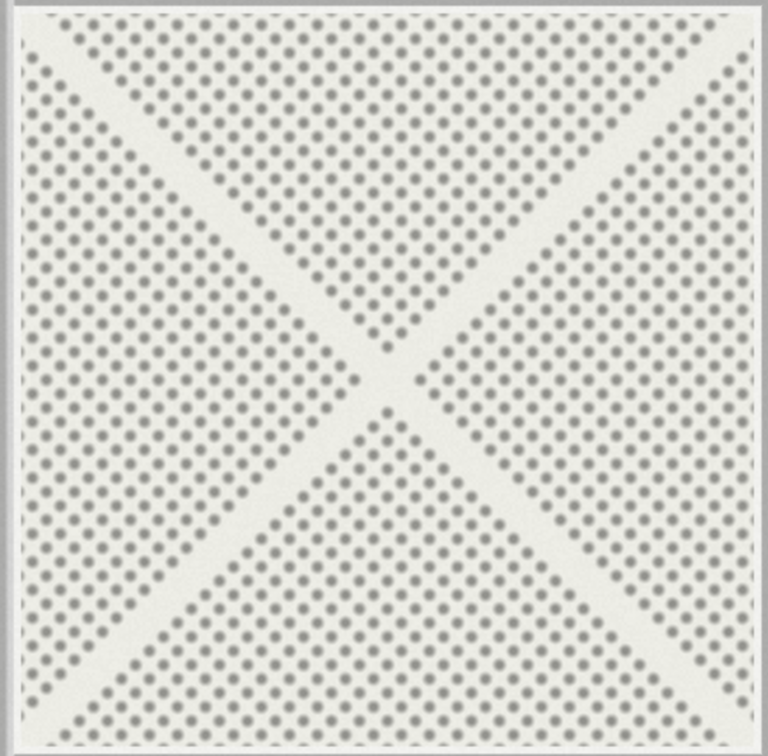
Write a WebGL 1 fragment shader that draws this pattern.

```glsl
precision highp float;
// Square perforated panel: four triangular fields of soft dots split by a plain diagonal cross.

uniform vec2 u_resolution;

// Lengths are in dot pitches; the canvas is ROWS pitches high.
#define ROWS 54.0
#define CENTER vec2(0.25, -0.14)
#define APEX_GAP 2.36
#define DOT_CORE 0.11
#define DOT_EDGE 0.65
#define FIELD_HALF 26.16
#define PANEL_HALF 26.72
#define GRAIN 0.022
#define PAPER vec3(0.925, 0.925, 0.897)
#define DOT_GREY vec3(0.565, 0.565, 0.545)
#define RIM_WHITE vec3(0.945, 0.945, 0.935)
#define FRAME_GREY vec3(0.67, 0.67, 0.665)

float hash(vec2 p) {
  vec3 q = fract(vec3(p.xyx) * 0.1031);
  q += dot(q, q.yzx + 33.33);
  return fract((q.x + q.y) * q.z);
}

float valueNoise(vec2 p) {
  vec2 cell = floor(p);
  vec2 f = smoothstep(0.0, 1.0, fract(p));
  float low = mix(hash(cell), hash(cell + vec2(1.0, 0.0)), f.x);
  float high = mix(hash(cell + vec2(0.0, 1.0)), hash(cell + 1.0), f.x);
  return mix(low, high, f.y);
}

// Distance to the nearest dot of a staggered wedge whose apex is at zero.
float wedgeDotDistance(float along, float across) {
  vec2 diagonal = 0.5 * vec2(along + across, along - across);
  vec2 nearest = max(floor(diagonal + 0.5), 0.0);
  return length(diagonal - nearest) * sqrt(2.0);
}

void main() {
  float unit = ROWS / u_resolution.y;
  vec2 p = (gl_FragCoord.xy - 0.5 * u_resolution) * unit - CENTER;
  float soft = max(0.12, unit);

  // Fold the four wedges into one.
  vec2 q = abs(p);
  float along = max(q.x, q.y);
  float across = min(q.x, q.y);

  // Dots, cut off at the border of the field
  float dotDistance = wedgeDotDistance(along - APEX_GAP, across);
  float ink = 1.0 - smoothstep(DOT_CORE, DOT_EDGE, dotDistance);
  float inField = 1.0 - smoothstep(FIELD_HALF - soft, FIELD_HALF + soft, along);
  vec3 color = mix(RIM_WHITE, PAPER, inField);
  color = mix(color, DOT_GREY, ink * inField);

  // Grey frame, with a lighter bevel on the left
  float bevel = smoothstep(-27.3 - soft, -27.1 + soft, p.x)
              * (1.0 - smoothstep(-26.8, -26.5, p.x));
  vec3 frame = mix(FRAME_GREY, vec3(0.83), bevel);
  color = mix(color, frame, smoothstep(PANEL_HALF - soft, PANEL_HALF + soft, along));

  // Fine grain
  color += GRAIN * (valueNoise((p + 60.0) * 5.0) - 0.5);
  gl_FragColor = vec4(color, 1.0);
}
```
